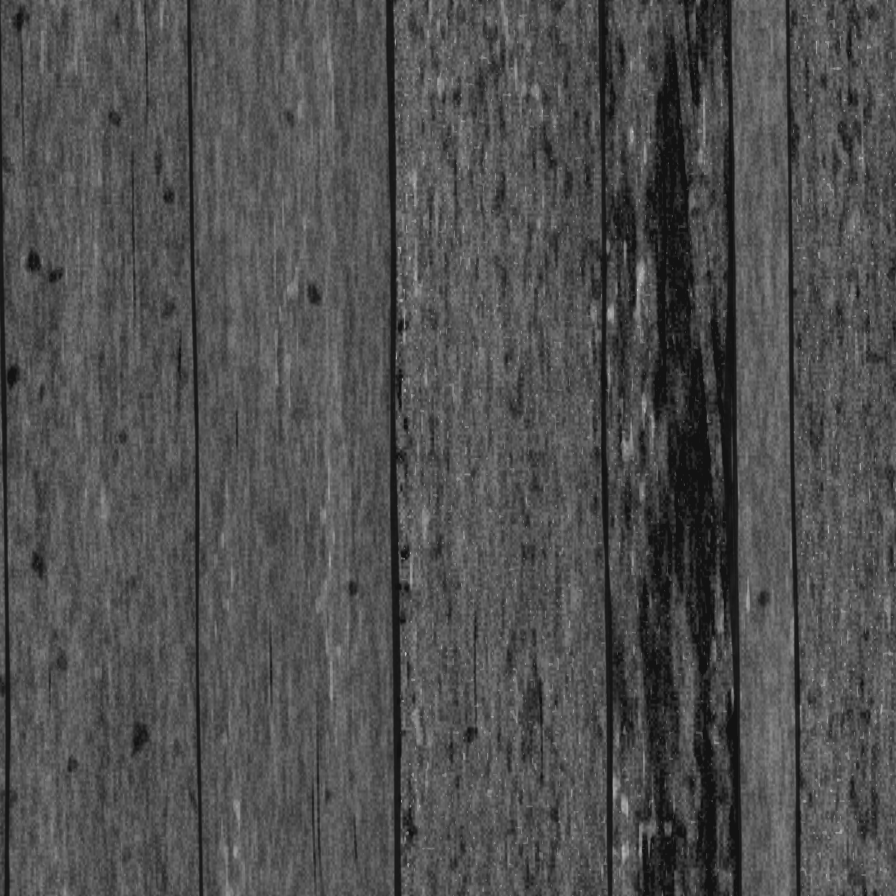
Write a Shadertoy shader that draws this texture.

```glsl
// Weathered grey timber: upright boards with dark seams, fibres, knots and cracks.
// Stretched value noise gives the grain; per-board constants set tone and wear.
// Loops place the seams, the knots (jittered grid) and the hairline cracks.

const int BOARDS = 6;
const float SEAM_X[BOARDS]     = float[](0.004, 0.218, 0.440, 0.676, 0.820, 0.885);
const float SEAM_WIDTH[BOARDS] = float[](0.0022, 0.0014, 0.0050, 0.0034, 0.0030, 0.0022);
const float TONE[BOARDS]       = float[](0.325, 0.340, 0.338, 0.325, 0.385, 0.338);
const float SPECKLE[BOARDS]    = float[](0.35, 0.20, 0.80, 0.80, 0.25, 1.00);
const float FLECK[BOARDS]      = float[](0.45, 0.70, 0.70, 1.10, 1.10, 0.60);
const float KNOTS[BOARDS]      = float[](0.36, 0.05, 0.06, 0.04, 0.05, 0.03);

const int STAINED_BOARD = 3;
const int FRAYED_BOARD = 2;
const int CRACKS = 16;
const vec2 KNOT_GRID = vec2(18.0, 14.0);
const float LEAN = 0.012;
const float FIBRE_CONTRAST = 0.10;
const float FINE_CONTRAST = 0.13;
const float GRIT_CONTRAST = 0.10;
const float STAIN_DEPTH = 0.21;
const float KNOT_DEPTH = 0.20;
const float BLACK = 0.07;

float hash(vec2 p) {
    vec3 h = fract(p.xyx * 0.1031);
    h += dot(h, h.yzx + 33.33);
    return fract((h.x + h.y) * h.z);
}

float noise(vec2 p) {
    vec2 cell = floor(p), f = fract(p);
    f = f * f * (3.0 - 2.0 * f);
    return mix(mix(hash(cell), hash(cell + vec2(1, 0)), f.x),
               mix(hash(cell + vec2(0, 1)), hash(cell + vec2(1, 1)), f.x), f.y);
}

// Ragged upright ovals, one per chosen grid cell
float knots(vec2 p, float density) {
    float mark = 0.0;
    vec2 home = floor(p * KNOT_GRID);
    float ragged = noise(p * vec2(160.0, 90.0)) - 0.5;
    for (int j = -1; j <= 1; j++)
    for (int i = -1; i <= 1; i++) {
        vec2 cell = home + vec2(i, j);
        if (hash(cell + 71.0) > density) continue;
        vec2 centre = (cell + vec2(hash(cell + 5.0), hash(cell + 19.0))) / KNOT_GRID;
        float size = hash(cell + 43.0);
        vec2 radius = vec2(0.004 + 0.006 * size, 0.010 + 0.010 * hash(cell + 57.0));
        vec2 d = p - centre;
        d.x += d.y * (hash(cell + 83.0) - 0.6) * 0.7;
        float shape = 1.0 - smoothstep(0.35, 1.15, length(d / radius) + 0.7 * ragged);
        mark = max(mark, shape * (0.5 + 0.5 * size));
    }
    return mark;
}

// Tapered hairlines along the grain
float cracks(vec2 p) {
    float mark = 0.0;
    for (int i = 0; i < CRACKS; i++) {
        vec2 id = vec2(float(i), 13.0);
        float along = (p.y - hash(id + 3.0)) / (0.03 + 0.12 * hash(id + 7.0));
        float x = hash(id) + 0.004 * (noise(vec2(p.y * 12.0, id.x)) - 0.5);
        float line = 1.0 - smoothstep(0.0004, 0.0022, abs(p.x - x));
        mark = max(mark, line * (1.0 - smoothstep(0.3, 1.0, abs(along))));
    }
    return mark;
}

void mainImage(out vec4 fragColor, in vec2 fragCoord) {
    vec2 p = fragCoord / iResolution.xy;
    p.x -= LEAN * (0.5 - p.y);

    // Find the board and the seams around it
    int board = 0;
    float gap = 0.0, shade = 0.0;
    for (int i = 0; i < BOARDS; i++) {
        vec2 along = vec2(p.y * 4.0, float(i) * 17.0);
        float edge = p.x - SEAM_X[i] - 0.004 * (noise(along) - 0.5);
        float halfWidth = SEAM_WIDTH[i] * (0.25 + 0.5 * noise(along * vec2(4, 1) + 5.0));
        if (edge > 0.0) board = i;
        gap = max(gap, 1.0 - smoothstep(halfWidth, halfWidth + 0.0025, abs(edge)));
        shade += SEAM_WIDTH[i] * 14.0 * exp(-abs(edge) / 0.006);
    }

    // Grain, from broad bands to grit
    float fray = board == FRAYED_BOARD ? 1.0 - smoothstep(0.008, 0.026, p.x - SEAM_X[board]) : 0.0;
    float wear = SPECKLE[board] + 0.8 * fray;
    float band = noise(p * vec2(60.0, 2.0) + 11.0);
    float value = TONE[board] - shade;
    value += 0.05 * (noise(p * vec2(22.0, 1.5)) - 0.5);
    value += FIBRE_CONTRAST * (noise(p * vec2(150.0, 5.0)) - 0.5);
    value += FINE_CONTRAST * (noise(p * vec2(300.0, 45.0)) - 0.5);
    value += GRIT_CONTRAST * (1.0 + 0.7 * wear) * (noise(p * vec2(420.0, 300.0)) - 0.5);

    // Dark dashes, pale flecks and bright specks
    float dash = 0.75 * noise(p * vec2(170.0, 55.0) + 23.0) + 0.35 * band;
    value -= 0.15 * wear * smoothstep(0.64, 0.92, dash);
    float patches = smoothstep(0.4, 0.8, noise(p * vec2(28.0, 3.0) + 9.0));
    value += 0.24 * FLECK[board] * patches * smoothstep(0.68, 0.95, noise(p * vec2(210.0, 40.0) + 31.0));
    value += 0.20 * wear * smoothstep(0.84, 0.98, noise(p * vec2(300.0, 170.0) + 47.0));

    // Rotten board: dark streaks, a pale sliver and one wide split
    if (board == STAINED_BOARD) {
        float streak = 0.6 * noise(p * vec2(50.0, 4.0) + 3.0) + 0.4 * noise(p * vec2(120.0, 16.0));
        float stain = smoothstep(0.46, 0.74, streak + 0.13 * smoothstep(0.70, 0.76, p.x));
        float sliver = abs(p.x - mix(0.762, 0.806, (1.0 - p.y) / 0.6));
        float upper = smoothstep(0.38, 0.50, p.y);
        stain *= 1.0 - 0.75 * upper * (1.0 - smoothstep(0.005, 0.009, sliver));
        value -= STAIN_DEPTH * stain;
        value -= 0.07 * upper * (1.0 - smoothstep(0.001, 0.003, abs(sliver - 0.009)));
    }
    float bulge = exp(-pow((p.y - 0.48) / 0.2, 2.0));
    float split = abs(p.x - SEAM_X[STAINED_BOARD + 1] + 0.008 * bulge);
    gap = max(gap, 1.0 - smoothstep(0.0008 + 0.0022 * bulge, 0.003 + 0.003 * bulge, split));

    // Knots, cracks and seams
    value -= KNOT_DEPTH * knots(p, KNOTS[board]);
    value -= 0.16 * cracks(p);
    value = mix(value, BLACK, 0.88 * gap);
    fragColor = vec4(vec3(clamp(value, BLACK, 0.85)), 1.0);
}
```
